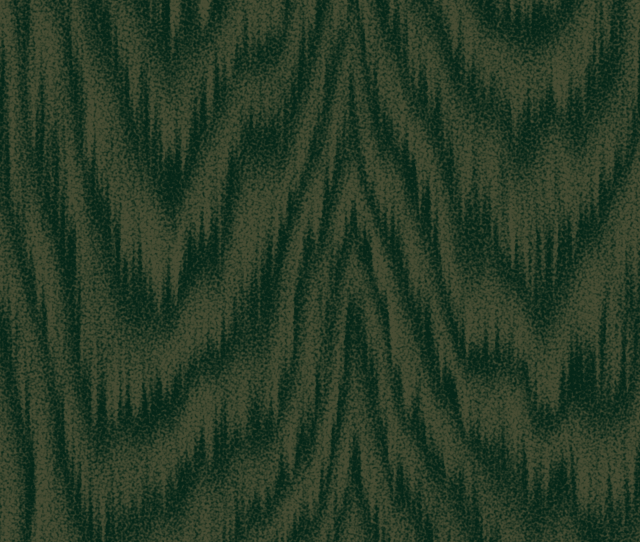
Write a Shadertoy shader that draws this texture.

```glsl
const vec3 DARK_STAIN = vec3(0.022, 0.148, 0.093);
const vec3 OLIVE_WOOD = vec3(0.285, 0.303, 0.202);
const float TAU = 6.2831853;

float hash(vec2 cell) {
    vec3 p = fract(vec3(cell.xyx) * vec3(0.1031, 0.1030, 0.0973));
    p += dot(p, p.yzx + 33.33);
    return fract((p.x + p.y) * p.z);
}

float cornerSlope(vec2 cell, vec2 offset) {
    float angle = TAU * hash(cell);
    return dot(vec2(cos(angle), sin(angle)), offset);
}

float gradientNoise(vec2 p) {
    vec2 i = floor(p), f = p - i;
    vec2 u = f * f * f * (f * (f * 6.0 - 15.0) + 10.0);
    vec2 e = vec2(1.0, 0.0);
    float low = mix(cornerSlope(i, f), cornerSlope(i + e, f - e), u.x);
    float high = mix(cornerSlope(i + e.yx, f - e.yx), cornerSlope(i + 1.0, f - 1.0), u.x);
    return mix(low, high, u.y);
}

vec2 rotate(vec2 p, float angle) {
    float c = cos(angle), s = sin(angle);
    return vec2(c * p.x - s * p.y, s * p.x + c * p.y);
}

// Ring count: pointed arches on the axis, a trough beside it, steep outer lines
float cathedralPhase(vec2 p, float axis, float trough) {
    float d = abs(p.x - axis);
    float side = d - trough;
    float bend = side < 0.0 ? 25.0 : 31.0;
    float rise = mix(4.7, 2.5, smoothstep(0.28, 0.58, d));
    return (p.y - 0.5) * rise - bend * side * side;
}

// Fine vertical fibres, two widths
float fibres(vec2 p, float density, float stretch) {
    vec2 q = p * vec2(density, density / stretch) + 41.7;
    return gradientNoise(q) + 0.8 * gradientNoise(q * vec2(0.47, 0.6) + 17.3);
}

// Speckle from two turned noise layers
float speckle(vec2 p, float density) {
    return gradientNoise(rotate(p, 0.6) * density + 91.3)
         + gradientNoise(rotate(p, 1.9) * density * 1.45 + 53.1);
}

// Rings with dark lines slimmer than the pale wood between them
float ringTone(float phase) {
    float wave = 0.5 + 0.5 * cos(TAU * phase);
    return 1.0 - 2.0 * pow(wave, 1.5);
}

void mainImage(out vec4 fragColor, in vec2 fragCoord) {
    vec2 p = fragCoord / iResolution.y;
    float aspect = iResolution.x / iResolution.y;
    float axis = 0.553 * aspect;

    // Growth rings, wavering and frayed along the fibres
    float fibre = fibres(p, 125.0, 18.0);
    float waver = 0.55 * gradientNoise(p * vec2(4.0, 2.5) + 7.4)
                + 0.5 * gradientNoise(p * vec2(15.0, 2.2) + 23.8);
    float phase = cathedralPhase(p, axis, 0.36) + waver + 0.28 * fibre;
    float ringStrength = 0.27 + 0.16 * gradientNoise(p * vec2(7.0, 4.0) + 61.2);

    // Stain density
    float tone = 0.47 + ringStrength * ringTone(phase);
    tone += 0.32 * fibre;
    tone += 0.16 * gradientNoise(p * vec2(24.0, 3.0) + 12.6);
    tone += 0.58 * speckle(p, 165.0);
    tone = smoothstep(-0.1, 1.08, tone);

    fragColor = vec4(mix(DARK_STAIN, OLIVE_WOOD, tone), 1.0);
}
```
